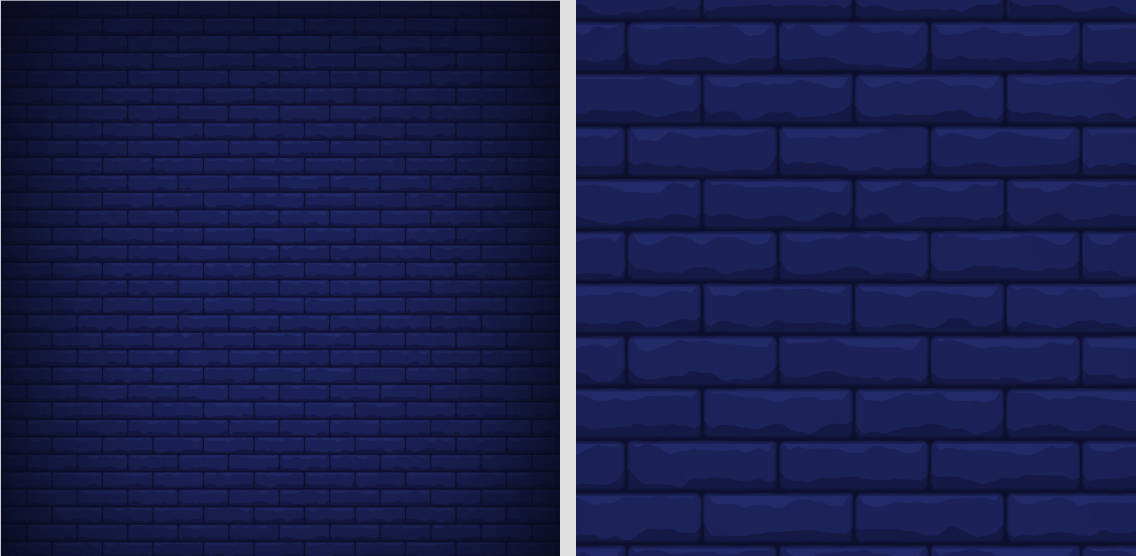
Left: the whole. Right: its middle third, enlarged.
This texture is drawn by a WebGL 1 fragment shader. Its source:

```glsl
precision highp float;
uniform vec2 u_resolution;

const vec2 BRICKS = vec2(11.09, 31.84);  // repeats across and down
const float BRICK_ASPECT = 2.89;         // brick length in row heights
const vec2 JOINT = vec2(0.018, 0.027);   // half joint widths in row heights

const vec3 MORTAR = vec3(0.052, 0.060, 0.180);
const vec3 FACE = vec3(0.108, 0.134, 0.350);
const vec3 LIT = vec3(0.134, 0.166, 0.415);
const vec3 SHADE = vec3(0.080, 0.100, 0.274);
const vec3 NIGHT = vec3(0.030, 0.034, 0.100);
const vec3 RIM = vec3(0.80, 0.81, 0.85);

float hash(vec2 p) {
  vec3 q = fract(p.xyx * vec3(0.1031, 0.1030, 0.0973));
  q += dot(q, q.yzx + 33.33);
  return fract((q.x + q.y) * q.z);
}

// Noise along x with flat plateaus, an independent strand for each seed
float strand(float x, float seed) {
  float cell = floor(x);
  float t = smoothstep(0.12, 0.88, fract(x));
  return mix(hash(vec2(cell, seed)), hash(vec2(cell + 1.0, seed)), t);
}

// Broad waves with small rounded steps
float ragged(float x, float seed) {
  return 0.72 * strand(x * 2.0, seed) + 0.28 * strand(x * 4.7, seed + 17.0);
}

float roundedBox(vec2 p, vec2 halfSize, float radius) {
  vec2 d = abs(p) - halfSize + radius;
  return length(max(d, 0.0)) + min(max(d.x, d.y), 0.0) - radius;
}

// 1 where the distance is negative, softened over one pixel
float inside(float dist, float px) {
  return 1.0 - smoothstep(-px, px, dist);
}

// p is centred on the brick, in row heights, with y up
vec3 brick(vec2 p, float seed, float px) {
  vec2 halfSize = 0.5 * vec2(BRICK_ASPECT, 1.0) - JOINT;
  float radius = mix(0.06, 0.15, hash(vec2(seed, 3.0)));
  float wobble = 0.016 * (strand(p.x * 3.0 + p.y * 2.0 + 20.0, seed) - 0.5);
  float outline = roundedBox(p, halfSize, radius) + wobble;

  float fromTop = halfSize.y - p.y;
  float fromBottom = halfSize.y + p.y;
  float fromEnd = halfSize.x - abs(p.x);
  float x = p.x + 10.0;

  // Worn highlight along the top, broken where it thins out
  float taper = smoothstep(0.02, 0.22, fromEnd);
  float litDepth = (0.03 + 0.27 * ragged(x, seed + 31.0)) * taper;
  float lit = inside(fromTop - litDepth, px) * inside(0.06 - fromTop, px);

  // Uneven shadow along the bottom, rising near the ends
  float rise = 0.12 * smoothstep(0.16, 0.0, fromEnd);
  float shadeDepth = 0.05 + 0.27 * ragged(x, seed + 57.0) + rise;
  float shade = inside(fromBottom - shadeDepth, px);

  vec3 color = FACE * mix(0.97, 1.03, hash(vec2(seed, 9.0)));
  color = mix(color, SHADE, shade);
  color = mix(color, LIT, lit);

  // Thin worn edge at the left and soft darkening around the outline
  float edge = inside(abs(p.x + halfSize.x - 0.035) - 0.012, px);
  float worn = smoothstep(0.4, 1.0, hash(vec2(seed, 12.0)));
  color = mix(color, LIT, 0.7 * edge * worn * inside(abs(p.y) - 0.36, px));
  color *= mix(0.74, 1.0, smoothstep(0.0, 0.06, -outline));
  return mix(MORTAR, color, inside(outline, px));
}

vec3 wall(vec2 uv, float px) {
  vec2 grid = vec2(uv.x, 1.0 - uv.y) * BRICKS;
  float row = floor(grid.y);
  grid.x -= 0.03 + 0.5 * (1.0 - mod(row, 2.0));
  vec2 id = vec2(floor(grid.x), row);
  vec2 p = (fract(grid) - 0.5) * vec2(BRICK_ASPECT, -1.0);
  float seed = floor(hash(id + 7.0) * 900.0);
  return brick(p, seed, px);
}

// Light is strongest just below the middle and falls to every side
float spotlight(vec2 uv) {
  float across = abs(uv.x - 0.5) * 2.0;
  float up = abs(uv.y - 0.44) / 0.56;
  return (1.0 - 0.76 * pow(across, 3.0)) * (1.0 - 0.68 * pow(up, 3.2));
}

void main() {
  vec2 uv = gl_FragCoord.xy / u_resolution;
  float px = 0.6 * BRICKS.y / u_resolution.y;
  vec3 color = mix(NIGHT, wall(uv, px), spotlight(uv));

  // Pale hairline on the left and top borders
  vec2 soft = 0.5 / u_resolution;
  float rim = max(inside(uv.x - 0.0018, soft.x), inside(0.9988 - uv.y, soft.y));
  gl_FragColor = vec4(mix(color, RIM, rim), 1.0);
}
```
